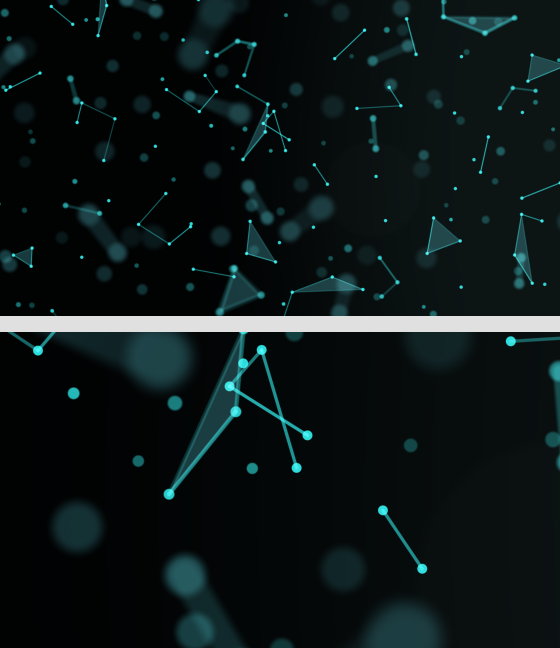
Top, the full canvas; bottom, a detail of the centre.
Write a Shadertoy shader that draws this background.

```glsl
// Drifting plexus: glowing teal chains, glass facets and defocused dots on a dark gradient.

const int   CHAIN_COUNT = 42;
const int   DOT_COUNT = 120;
const float NODE_RADIUS = 0.0052;   // lengths are in canvas heights
const float LINE_RADIUS = 0.0017;
const float MAX_CHAIN_BLUR = 0.046;
const float MAX_DOT_BLUR = 0.035;
const float FACET_ALPHA = 0.26;
const vec3  SHARP_TEAL = vec3(0.17, 0.86, 0.86);
const vec3  HAZE_TEAL = vec3(0.36, 0.86, 0.92);
const vec3  DARK_SIDE = vec3(0.002, 0.006, 0.008);
const vec3  LIT_SIDE = vec3(0.046, 0.078, 0.079);
const vec3  HALO = vec3(1.18, 0.40, 0.15);   // centre and radius

float hash(float id, float channel) {
    return fract(sin(dot(vec2(id, channel), vec2(127.1, 311.7))) * 43758.5453);
}

// Evenly spread, jittered position that reaches slightly past the canvas
vec2 scatter(float id, float channel, float aspect) {
    vec2 jitter = 0.12 * vec2(hash(id, channel), hash(id, channel + 1.0));
    vec2 unit = fract(id * vec2(0.75488, 0.56984) + 0.17 * channel + jitter);
    return (unit * 1.08 - 0.04) * vec2(aspect, 1.0);
}

// Coverage of a shape whose edge softens as it grows out of focus
float softMask(float dist, float radius, float blur, float px) {
    float soft = 0.75 * px + 0.38 * blur;
    return 1.0 - smoothstep(radius - soft, radius + soft, dist);
}

vec3 tint(float blur) {
    return mix(SHARP_TEAL, HAZE_TEAL, smoothstep(0.0, 0.022, blur));
}

vec3 screenAdd(vec3 base, vec3 light) {
    return base + light * (1.0 - base);
}

vec3 discLight(vec2 p, vec2 centre, float blur, float px) {
    float radius = NODE_RADIUS + blur;
    float alpha = pow(NODE_RADIUS / radius, 0.9);
    return tint(blur) * alpha * softMask(length(p - centre), radius, blur, px);
}

// Line whose focus changes from one end to the other
vec3 lineLight(vec2 p, vec2 a, vec2 b, float blurA, float blurB, float px) {
    vec2 ab = b - a;
    float t = clamp(dot(p - a, ab) / dot(ab, ab), 0.0, 1.0);
    float blur = mix(blurA, blurB, t);
    float radius = LINE_RADIUS + 0.85 * blur;
    float alpha = 0.8 * sqrt(LINE_RADIUS / radius);
    return tint(blur) * alpha * softMask(length(p - a - ab * t), radius, blur, px);
}

float edgeDistance(vec2 p, vec2 a, vec2 b) {
    vec2 e = normalize(b - a);
    return (p.x - a.x) * e.y - (p.y - a.y) * e.x;
}

float facetMask(vec2 p, vec2 a, vec2 b, vec2 c, float blur, float px) {
    float side = sign(edgeDistance(c, a, b));
    float d = max(edgeDistance(p, a, b), max(edgeDistance(p, b, c), edgeDistance(p, c, a)));
    float flipped = max(-edgeDistance(p, a, b), max(-edgeDistance(p, b, c), -edgeDistance(p, c, a)));
    return softMask(side < 0.0 ? d : flipped, 0.0, blur, px);
}

vec3 addChain(vec3 col, vec2 p, float id, float aspect, float px) {
    // Later chains lie further out of focus
    float depth = (id + 0.5) / float(CHAIN_COUNT);
    float chainBlur = MAX_CHAIN_BLUR * pow(max(depth - 0.33, 0.0) / 0.67, 3.3);
    vec2 node = scatter(id, 3.0, aspect);
    node.x *= 1.0 - 0.35 * chainBlur / MAX_CHAIN_BLUR;
    if (length(p - node) > 0.75) return col;

    int edges = chainBlur > 0.014 ? 1 : 1 + int(2.7 * hash(id, 5.0));
    float angle = 6.2832 * hash(id, 6.0);
    float turn = hash(id, 7.0) < 0.5 ? -1.0 : 1.0;
    float blur = chainBlur * mix(0.7, 1.2, hash(id, 8.0));
    vec2 before = node;
    col = screenAdd(col, discLight(p, node, blur, px));

    for (int k = 0; k < edges; k++) {
        float channel = 10.0 + 5.0 * float(k);
        vec2 dir = normalize(vec2(0.8 * cos(angle), sin(angle)));
        vec2 next = node + dir * (mix(0.05, 0.14, hash(id, channel)) + 1.6 * chainBlur);
        float nextBlur = chainBlur * mix(0.5, 1.25, hash(id, channel + 1.0));
        float strength = mix(0.35, 1.0, hash(id, channel + 2.0));
        col = screenAdd(col, strength * lineLight(p, node, next, blur, nextBlur, px));
        col = screenAdd(col, discLight(p, next, nextBlur, px));
        if (k == 1 && hash(id, 9.0) > 0.35) {
            float fill = FACET_ALPHA * facetMask(p, before, node, next, blur, px);
            col = screenAdd(col, HAZE_TEAL * fill);
            col = screenAdd(col, 0.3 * lineLight(p, before, next, blur, nextBlur, px));
        }
        before = node;
        node = next;
        blur = nextBlur;
        angle += turn * mix(0.5, 2.3, hash(id, channel + 3.0));
    }
    return col;
}

void mainImage(out vec4 fragColor, in vec2 fragCoord) {
    float px = 1.0 / iResolution.y;
    float aspect = iResolution.x * px;
    vec2 p = fragCoord * px;

    // Backdrop with a slightly bowed transition and a faint halo
    float across = p.x / aspect - 0.12 * (p.y - 0.5) * (p.y - 0.5);
    vec3 col = mix(DARK_SIDE, LIT_SIDE, smoothstep(0.30, 0.85, across));
    col += 0.010 * softMask(length(p - HALO.xy), HALO.z, 0.02, px);

    // Loose dots, mostly a little out of focus
    for (int i = 0; i < DOT_COUNT; i++) {
        float id = float(i) + 200.0;
        float size = hash(id, 1.0);
        float strength = mix(1.0, mix(0.3, 1.0, hash(id, 2.0)), smoothstep(0.1, 0.4, size));
        float blur = MAX_DOT_BLUR * size * size * size;
        col = screenAdd(col, strength * discLight(p, scatter(id, 4.0, aspect), blur, px));
    }

    for (int i = 0; i < CHAIN_COUNT; i++) col = addChain(col, p, float(i), aspect, px);

    fragColor = vec4(col, 1.0);
}
```
